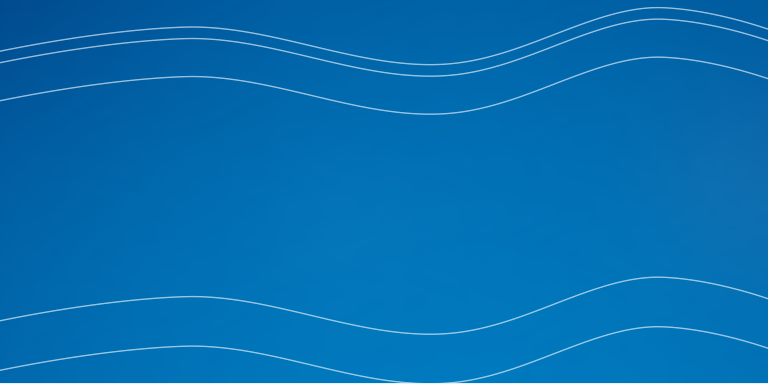
Write a WebGL 1 fragment shader that draws this background.

```glsl
precision highp float;
// Deep blue studio backdrop, brightest low in the middle and darkest at the
// upper left, crossed by five thin pale copies of one flowing wave.
// The wave is eased between its crests and trough; lines use box coverage.

uniform vec2 u_resolution;

// Depth of the uppermost wave below the top edge, in canvas heights.
float waveDepth(float x) {
  float rise = 0.063 * pow(max(1.0 - x / 0.25, 0.0), 1.6);
  float dip = 0.098 * smoothstep(0.25, 0.56, x);
  float climb = pow(clamp((x - 0.56) / 0.297, 0.0, 1.0), 1.08);
  float crest = 0.1485 * smoothstep(0.0, 1.0, climb);
  float fall = 0.056 * pow(max((x - 0.857) / 0.143, 0.0), 1.7);
  return 0.0703 + rise + dip - crest + fall;
}

// Share of a soft footprint covered by a line whose centre is this far away.
float lineCoverage(float dist, float width, float footprint) {
  return clamp(0.5 * (width + footprint) - dist, 0.0, min(width, footprint)) / footprint;
}

// Soft elliptical glow.
float glow(vec2 uv, vec2 centre, vec2 radius) {
  vec2 p = (uv - centre) / radius;
  return exp(-dot(p, p));
}

vec3 backdrop(vec2 uv) {
  float side = uv.x - 0.6;
  float green = 0.475 - uv.y * (0.03 + 0.06 * uv.y) - 0.19 * side * side;
  green -= 0.025 * glow(uv, vec2(0.0, 1.0), vec2(0.3, 0.4));
  vec3 colour = vec3(0.003, green, 0.26 + 1.02 * green);

  // Greyer haze at the right and a faint light near the middle.
  colour += vec3(0.05, 0.012, 0.0) * glow(uv, vec2(0.98, 0.52), vec2(0.12, 0.25));
  colour += vec3(0.012, 0.01, 0.008) * glow(uv, vec2(0.46, 0.42), vec2(0.12, 0.2));

  // Very faint mottling.
  float mottle = sin(uv.x * 61.0 + 3.0 * sin(uv.y * 23.0))
               * sin(uv.y * 47.0 + 2.0 * sin(uv.x * 31.0));
  return colour + 0.002 * mottle;
}

void main() {
  vec2 uv = gl_FragCoord.xy / u_resolution;
  float pixel = 1.0 / u_resolution.y;
  float aspect = u_resolution.x / u_resolution.y;
  vec3 colour = backdrop(uv);

  // Vertical gap to the wave, with its slope to turn gaps into distances.
  float gap = 1.0 - uv.y - waveDepth(uv.x);
  float slope = (waveDepth(uv.x + 0.001) - waveDepth(uv.x - 0.001)) / (0.002 * aspect);
  float tilt = inversesqrt(1.0 + slope * slope);

  // Three waves above, two below.
  float ink = 0.0;
  for (int i = 0; i < 5; i++) {
    float n = float(i);
    float offset = n < 2.0 ? 0.030 * n : (n < 3.0 ? 0.129 : 0.702 + 0.129 * (n - 3.0));
    ink = max(ink, lineCoverage(abs(gap - offset) * tilt, 0.0024, 1.4 * pixel));
  }

  // Pale hairline along the bottom edge.
  ink = max(ink, lineCoverage(uv.y, 0.0052, pixel));
  colour = mix(colour, vec3(0.94, 0.97, 1.0), 0.95 * ink);

  gl_FragColor = vec4(colour, 1.0);
}
```
